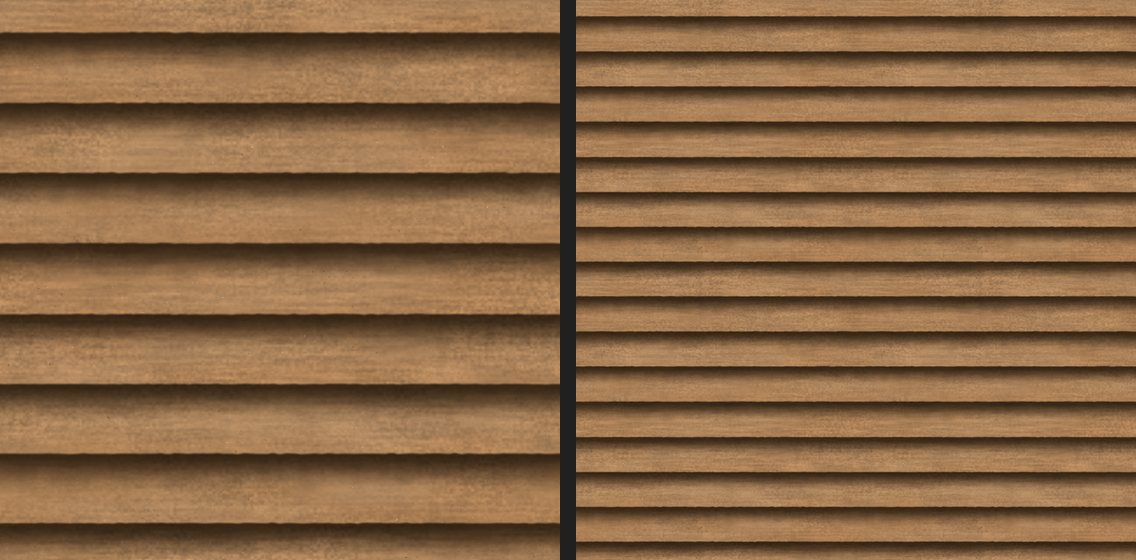
Left: one tile. Right: repeated 2 by 2.
Reproduce this texture procedurally as a WebGL 2 fragment shader.

```glsl
#version 300 es
precision highp float;
// Overlapping horizontal wooden slats with soft shadows, fine grain and small flecks.

uniform vec2 u_resolution;
out vec4 fragColor;

const float SLATS = 8.0;
const vec3 SHADOW = vec3(0.215, 0.150, 0.085);
const vec3 TAN = vec3(0.685, 0.530, 0.375);
const vec3 RUSSET = vec3(0.665, 0.485, 0.315);
const vec3 PALE = vec3(0.86, 0.74, 0.56);
const vec3 PORE = vec3(0.40, 0.28, 0.17);

// Integer hash of a lattice cell, in 0..1
float hash(vec2 cell, float seed) {
    uvec3 q = uvec3(cell, seed) * uvec3(1597u, 3571u, 9173u);
    uint n = q.x ^ (q.y * 2053u) ^ (q.z * 4099u);
    n = n * 747796405u + 289133u;
    n = ((n >> ((n >> 28u) + 4u)) ^ n) * 277803u;
    n = (n ^ (n >> 15u)) * 739397u;
    n ^= n >> 16u;
    return float(n & 65535u) / 65535.0;
}

// Value noise in -1..1 that wraps after a whole number of cells
float noise(vec2 uv, vec2 cells, float seed) {
    vec2 p = uv * cells;
    vec2 i = floor(p);
    vec2 f = fract(p);
    f = f * f * (3.0 - 2.0 * f);
    vec2 a = mod(i, cells);
    vec2 b = mod(i + 1.0, cells);
    float low = mix(hash(a, seed), hash(vec2(b.x, a.y), seed), f.x);
    float high = mix(hash(vec2(a.x, b.y), seed), hash(b, seed), f.x);
    return 2.0 * mix(low, high, f.y) - 1.0;
}

// Sparse, randomly turned ellipses, each kept inside its own cell
float flecks(vec2 uv, float cells, float density, float seed) {
    vec2 p = uv * cells;
    vec2 cell = mod(floor(p), cells);
    float present = step(hash(cell, seed), density);
    vec2 centre = 0.4 + 0.2 * vec2(hash(cell, seed + 1.0), hash(cell, seed + 2.0));
    float angle = 3.14159 * hash(cell, seed + 3.0);
    float size = mix(0.14, 0.36, pow(hash(cell, seed + 4.0), 3.0));
    vec2 d = fract(p) - centre;
    float c = cos(angle), s = sin(angle);
    d = vec2(c * d.x + s * d.y, (c * d.y - s * d.x) * 1.8);
    float strength = mix(0.3, 0.9, hash(cell, seed + 5.0));
    return present * strength * (1.0 - smoothstep(0.3 * size, size, length(d)));
}

// Light down one slat: 0 at its shaded top, 1 on its face, 0 under its lower lip
float slatLight(float down, float blur) {
    float face = smoothstep(0.0, 0.54 + blur, down);
    return face * (1.0 - smoothstep(0.955, 1.0, down));
}

// Brightness factor of the wood surface
float grain(vec2 uv, float streakiness) {
    float streaks = 0.6 * noise(uv, vec2(10.0, 160.0), 11.0)
                  + 0.4 * noise(uv, vec2(32.0, 240.0), 12.0);
    float speckle = 0.6 * noise(uv, vec2(160.0, 200.0), 13.0)
                  + 0.4 * noise(uv, vec2(256.0), 14.0);
    float rough = 0.6 + 0.4 * noise(uv, vec2(7.0, 16.0), 15.0);
    float blotch = noise(uv, vec2(9.0, 24.0), 16.0)
                 + 0.6 * noise(uv, vec2(28.0, 48.0), 17.0);
    float across = noise(uv, vec2(48.0, 8.0), 18.0);
    return 1.0 + 0.085 * streakiness * streaks + 0.15 * rough * speckle
               + 0.03 * blotch + 0.012 * across;
}

void main() {
    vec2 uv = gl_FragCoord.xy / u_resolution;

    // Slat rows, with slightly uneven spacing and a faintly rough lip
    float row = uv.y * SLATS + 0.5;
    row += 0.025 * noise(uv, vec2(1.0, SLATS), 1.0);
    row += 0.008 * noise(uv, vec2(80.0, SLATS), 2.0);
    float slat = mod(floor(row), SLATS);
    float down = 1.0 - fract(row);

    // Wood tint and wear vary between slats and along them
    float warmth = 0.35 + 0.25 * (hash(vec2(slat, 0.0), 3.0) - 0.5);
    warmth += 0.35 * noise(uv, vec2(6.0, 24.0), 4.0) + 0.18 * smoothstep(0.7, 0.95, down);
    vec3 wood = mix(TAN, RUSSET, clamp(warmth, 0.0, 1.0));
    float streakiness = mix(0.5, 1.5, hash(vec2(slat, 1.0), 5.0));

    // Pale chips and dark pores
    wood = mix(wood, PORE, 0.55 * flecks(uv, 96.0, 0.045, 20.0));
    wood = mix(wood, PALE, 0.65 * flecks(uv, 112.0, 0.03, 30.0));
    wood = mix(wood, PALE, 0.8 * flecks(uv, 36.0, 0.003, 40.0));

    // Shadow cast by the slat above, with a wavering lower border
    float blur = 0.06 * noise(uv, vec2(5.0, SLATS), 6.0)
               + 0.03 * noise(uv, vec2(40.0, 64.0), 7.0);
    vec3 color = mix(SHADOW, wood, slatLight(down, blur));
    fragColor = vec4(color * grain(uv, streakiness), 1.0);
}
```
